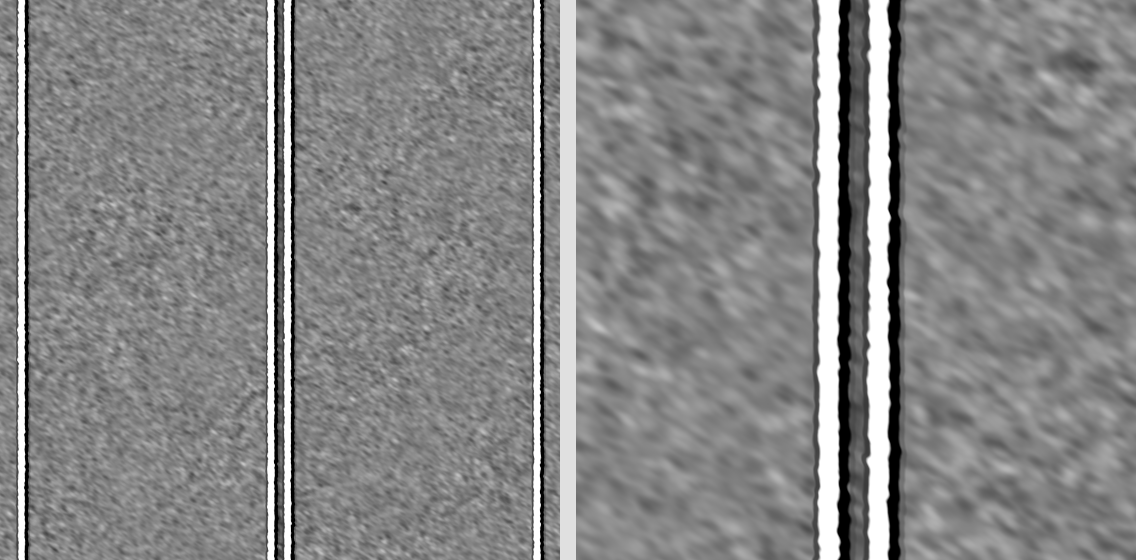
Left, the full canvas; right, a detail of the centre.
A WebGL 2 fragment shader for this texture map:

```glsl
#version 300 es
precision highp float;

uniform vec2 u_resolution;
out vec4 outColor;

// Panel layout, in canvas widths
const int PANELS = 2;
const float PANEL_START = 0.0326;
const float PANEL_WIDTH = 0.4455;
const float PANEL_PERIOD = 0.4752;

// Seam profile, measured from the left side of each ridge
const float RIDGE_WIDTH = 0.0116;
const float GROOVE_WIDTH = 0.0066;
const float FRINGE_OFFSET = 0.0034;
const float FRINGE_WIDTH = 0.0032;
const float EDGE_SOFTNESS = 0.0010;
const float EDGE_WOBBLE = 0.0010;

// Tones
const vec3 BASE_COLOR = vec3(0.515);
const vec3 RIDGE_COLOR = vec3(1.0);
const vec3 GROOVE_COLOR = vec3(0.0);
const vec3 FRINGE_COLOR = vec3(0.2);
const float FRINGE_STRENGTH = 0.75;
const float TRAILING_STRENGTH = 0.35;
const float JOINT_SHADE = 0.13;

// Slanted grain: cells per canvas along and across the slant
const float GRAIN_ANGLE = -0.56;
const vec2 COARSE_CELLS = vec2(88.0, 135.0);
const vec2 FINE_CELLS = vec2(105.0, 235.0);
const float COARSE_CONTRAST = 0.085;
const float FINE_CONTRAST = 0.078;

vec3 hash3(vec2 cell) {
  vec3 p = fract(cell.xyx * vec3(0.1031, 0.1030, 0.0973));
  p += dot(p, p.yxz + 33.33);
  return fract((p.xxy + p.yzz) * p.zyx);
}

// Cellular noise: jittered soft bumps, each raised or sunken
float cellBumps(vec2 p) {
  vec2 cell = floor(p);
  float height = 0.0;
  for (int y = -1; y <= 1; y++) {
    for (int x = -1; x <= 1; x++) {
      vec2 id = cell + vec2(x, y);
      vec3 rnd = hash3(id + 400.0);
      vec2 offset = p - id - rnd.xy;
      float falloff = max(0.0, 1.0 - dot(offset, offset));
      height += (2.0 * rnd.z - 1.0) * falloff * falloff;
    }
  }
  return height;
}

// Slow variation in grain strength
float patchiness(vec2 p) {
  float waves = sin(p.x * 13.0 + 2.0 * sin(p.y * 9.0));
  waves += sin(p.y * 17.0 - p.x * 7.0 + 1.5 * sin(p.x * 21.0));
  return 1.0 + 0.12 * waves;
}

// Soft vertical strip covering start..end
float strip(float x, float start, float end, float soft) {
  return smoothstep(start - soft, start + soft, x)
       - smoothstep(end - soft, end + soft, x);
}

void main() {
  vec2 uv = gl_FragCoord.xy / u_resolution;
  float soft = max(EDGE_SOFTNESS, 0.75 / u_resolution.x);

  // Grain
  float c = cos(GRAIN_ANGLE);
  float s = sin(GRAIN_ANGLE);
  vec2 slanted = vec2(c * uv.x + s * uv.y, c * uv.y - s * uv.x);
  float coarse = cellBumps(slanted * COARSE_CELLS);
  float fine = cellBumps(slanted * FINE_CELLS + 57.0);
  float grain = COARSE_CONTRAST * coarse + FINE_CONTRAST * fine;
  vec3 color = BASE_COLOR + grain * patchiness(uv);

  // Darker joints between neighbouring panels
  float seamWidth = RIDGE_WIDTH + GROOVE_WIDTH;
  for (int i = 1; i < PANELS; i++) {
    float nextPanel = PANEL_START + float(i) * PANEL_PERIOD;
    float jointStart = nextPanel - PANEL_PERIOD + PANEL_WIDTH + seamWidth;
    color -= JOINT_SHADE * strip(uv.x, jointStart, nextPanel, soft);
  }

  // Seams on both sides of every panel
  float wobble = EDGE_WOBBLE * fine;
  for (int i = 0; i < 2 * PANELS; i++) {
    float seam = PANEL_START + float(i / 2) * PANEL_PERIOD + float(i % 2) * PANEL_WIDTH;
    float d = uv.x - seam + wobble;
    float leading = strip(d, -FRINGE_OFFSET, FRINGE_WIDTH - FRINGE_OFFSET, soft);
    float trailing = strip(d, seamWidth, seamWidth + FRINGE_WIDTH, soft);
    float fringe = FRINGE_STRENGTH * leading + TRAILING_STRENGTH * trailing;
    color = mix(color, FRINGE_COLOR, fringe);
    color = mix(color, GROOVE_COLOR, strip(d, RIDGE_WIDTH, seamWidth, soft));
    color = mix(color, RIDGE_COLOR, strip(d, 0.0, RIDGE_WIDTH, soft));
  }

  outColor = vec4(clamp(color, 0.0, 1.0), 1.0);
}
```
